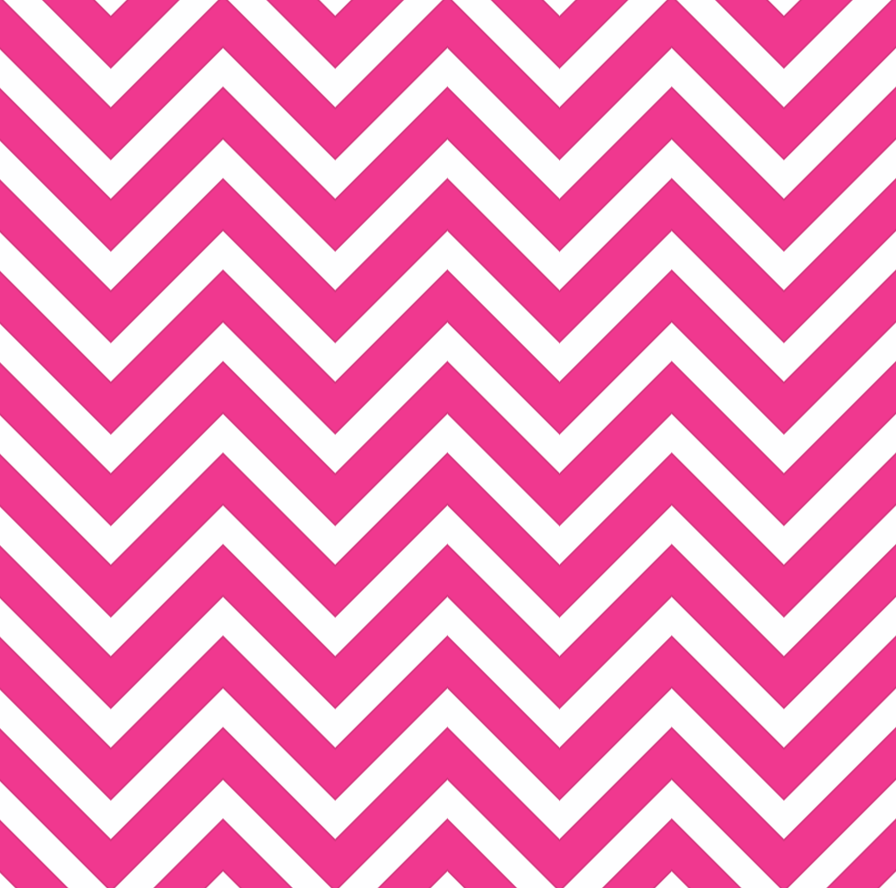
Write a Shadertoy shader that draws this pattern.

```glsl
// Lengths are fractions of the canvas width
const float ZIG_PERIOD   = 0.2504;  // peak to peak, across
const float PEAK_X       = 0.4993;  // position of the central peak
const float BAND_PERIOD  = 0.1021;  // stripe to stripe, down
const float BAND_HEIGHT  = 0.0591;  // vertical thickness of a pink stripe
const float FIRST_BAND_Y = 0.0966;  // peak of the first whole stripe, from the top
const float RIM_WIDTH    = 0.0018;  // darker line along each stripe edge

const vec3 PINK  = vec3(0.94, 0.22, 0.56);
const vec3 RIM   = vec3(0.82, 0.20, 0.48);
const vec3 WHITE = vec3(0.995, 0.995, 1.0);

// Triangle wave with unit slope: zero at a peak, growing downwards
float zigzag(float x) {
    return ZIG_PERIOD * abs(fract((x - PEAK_X) / ZIG_PERIOD + 0.5) - 0.5);
}

// Signed distance to the nearest chevron stripe, negative inside
float chevronDistance(vec2 p) {
    float fromCentre = p.y - zigzag(p.x) - FIRST_BAND_Y - 0.5 * BAND_HEIGHT;
    float offset = abs(fract(fromCentre / BAND_PERIOD + 0.5) - 0.5) * BAND_PERIOD;
    return (offset - 0.5 * BAND_HEIGHT) * inversesqrt(2.0);
}

void mainImage(out vec4 fragColor, in vec2 fragCoord) {
    // Measure down from the top edge
    vec2 p = vec2(fragCoord.x, iResolution.y - fragCoord.y) / iResolution.x;
    float soft = 1.0 / iResolution.x;
    float d = chevronDistance(p);

    // Pink stripe, dark rim, white ground
    vec3 color = mix(PINK, RIM, smoothstep(-soft, soft, d + RIM_WIDTH));
    color = mix(color, WHITE, smoothstep(-soft, soft, d));
    fragColor = vec4(color, 1.0);
}
```
